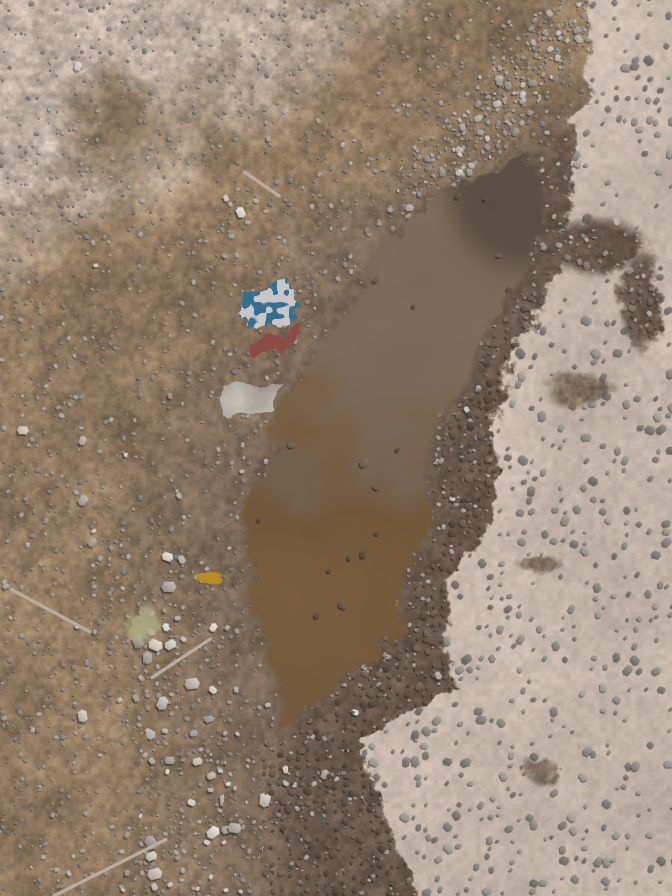
This texture is drawn by a WebGL 1 fragment shader. Its source:

```glsl
precision highp float;
// Muddy puddle between a dirt track and a broken slab, from above.
// Knotted outlines bend the banks, noise colours the ground,
// and hashed cells scatter faceted gravel.
uniform vec2 u_resolution;

const vec3 SOIL = vec3(.555, .468, .372);
const vec3 DUST = vec3(.735, .675, .625);
const vec3 DAMP = vec3(.475, .405, .345);
const vec3 MUD = vec3(.405, .34, .29);
const vec3 WATER = vec3(.475, .41, .35);
const vec3 SILT = vec3(.455, .35, .235);
const vec3 SLAB = vec3(.765, .708, .66);
const vec3 STONE = vec3(.68, .655, .625);
const vec2 LIGHT = vec2(.6, -.8);
const float GRAIN = .3;

float hash(vec2 p) {
  vec3 q = fract(p.xyx * .1031);
  q += dot(q, q.yzx + 33.33);
  return fract((q.x + q.y) * q.z);
}
float noise(vec2 p) {
  vec2 i = floor(p), f = fract(p), e = vec2(1, 0);
  f *= f * (3. - 2. * f);
  return mix(mix(hash(i), hash(i + e), f.x),
    mix(hash(i + e.yx), hash(i + 1.), f.x), f.y);
}
float fbm(vec2 p) {
  float sum = 0., amp = .52;
  for (int i = 0; i < 5; i++) {
    sum += amp * noise(p);
    p = mat2(1.6, 1.2, -1.2, 1.6) * p + 7.3;
    amp *= .5;
  }
  return sum;
}
vec2 turn(vec2 v, float a) { return mat2(cos(a), -sin(a), sin(a), cos(a)) * v; }
float fill(float d) { return 1. - smoothstep(-.8, .8, d * u_resolution.y); }
float knot(float v, float to, float t, float a, float b) {
  return mix(v, to, clamp((t - a) / (b - a), 0., 1.));
}
float blob(vec2 p, float x, float y, float rx, float ry) {
  return 1. - smoothstep(.65, 1.15, length((p - vec2(x, y)) / vec2(rx, ry)));
}
float scrap(vec2 p, vec4 b, float a) {
  p = abs(turn(p - b.xy, a)) - b.zw;
  return fill(max(p.x, p.y));
}
float stick(vec2 p, float x, float y, float dx, float dy) {
  vec2 v = vec2(dx, dy), q = p - vec2(x, y);
  return fill(length(q - v * clamp(dot(q, v) / dot(v, v), 0., 1.)) - .0018);
}

// Outlines: horizontal position at depth t
float slabEdge(float t) {
  float x = knot(.66, .632, t, .065, .245);
  x = knot(x, .57, t, .3, .39);
  x = knot(x, .55, t, .39, .48);
  x = knot(x, .502, t, .575, .65);
  x = knot(x, .402, t, .765, .825);
  return knot(x, .467, t, .84, 1.);
}
float leftBank(float t) {
  float x = knot(.59, .45, t, .165, .24);
  x = knot(x, .323, t, .24, .44);
  x = knot(x, .275, t, .44, .56);
  return knot(x, .31, t, .67, .76);
}
float rightBank(float t) {
  float x = knot(.575, .605, t, .15, .2);
  x = knot(x, .483, t, .26, .5);
  x = knot(x, .452, t, .6, .64);
  return knot(x, .28, t, .7, .85);
}

// Faceted stones with shadows over a ground colour
float facet(vec2 v) {
  v = abs(v);
  return max(v.x * .85 + v.y * .45, v.y * 1.25);
}
vec3 gravel(vec3 col, vec2 p, float cells, float amount, vec3 tint) {
  p *= cells;
  float aa = cells / u_resolution.y;
  for (int k = 0; k < 9; k++) {
    float row = floor(float(k) / 3.);
    vec2 c = floor(p) + vec2(float(k) - row * 3., row) - 1.;
    if (hash(c) > amount) continue;
    vec2 v = p - c - .2 - .6 * vec2(hash(c + 17.), hash(c + 41.));
    float a = 6.28 * hash(c + 73.), h = hash(c + 91.), size = .15 + .31 * h * h;
    float tone = .82 + .35 * hash(c + 5.) + .3 * dot(v, LIGHT);
    col *= .6 + .4 * smoothstep(-.08, .08, facet(turn(v + LIGHT * .16, a)) - size);
    col = mix(tint * tone, col, smoothstep(-aa, aa, facet(turn(v, a)) - size));
  }
  return col;
}

void main() {
  vec2 p = gl_FragCoord.xy / u_resolution * vec2(.75, 1);
  p.y = 1. - p.y;
  float cloud = fbm(p * 9.), rough = fbm(p * 38. + 4.), fine = fbm(p * 150.);
  vec2 w = p + (rough - .5) * vec2(.035, .02) + vec2(fine - .5, 0) * .012;
  float left = w.x - leftBank(w.y), right = w.x - rightBank(w.y);
  float rim = w.x - slabEdge(w.y);

  // Dusty track, damp bank and mud
  float dust = 1. - p.x / .43 - p.y / .247 + (cloud - .5) * 1.3;
  vec3 col = mix(SOIL * (.83 + .34 * cloud), DUST, smoothstep(-.25, .45, dust));
  col = mix(col, DAMP, .8 * smoothstep(-.19, -.02, left) * smoothstep(.06, .26, p.y));
  col = mix(col, MUD, smoothstep(-.02, .035, left) * smoothstep(.04, .22, p.y));
  col *= 1. + GRAIN * (1.5 * fine + rough - 1.25);

  // Gravel trail, upper heap and wet rubble
  float trail = (p.x - .17 - .06 * sin(p.y * 9.)) / .075;
  trail = exp(-trail * trail) * smoothstep(.45, .85, p.y);
  float heap = 1. - smoothstep(.015, .065, abs(p.x - .66 + .9 * p.y));
  heap *= 1. - smoothstep(.18, .26, p.y);
  float rubble = smoothstep(0., .02, right) * smoothstep(.22, .4, p.y);
  col = gravel(col, p, 150., .16 + .5 * heap + .2 * trail, STONE * .88);
  col = gravel(col, p + 3., 62., .025 + .36 * trail, STONE * 1.1);
  col = gravel(col, p + 9., 100., .7 * max(heap, rubble), mix(STONE, MUD, rubble));

  // Still water, silty below
  float silt = smoothstep(.43, .54, p.y + (cloud - .5) * .25 - .15 * (p.x - .38));
  vec3 water = mix(WATER, SILT, silt) * (.94 + .12 * cloud);
  water *= 1. - .25 * blob(p, .58, .2, .09, .11);
  water = gravel(water, p + 13., 75., .035, MUD);
  col = mix(col, water, smoothstep(-.003, .008, min(left, -right)));

  // Slab with aggregate, stains and a broken gap
  vec3 slab = SLAB * (.9 + .2 * cloud) * (1. + GRAIN * .6 * (fine - .5));
  slab = gravel(slab, p + 21., 85., .3, STONE * .83);
  float stain = blob(w, .648, .438, .042, .02) + blob(w, .607, .862, .018, .018);
  stain += blob(w, .6, .628, .026, .01);
  slab = mix(slab, DAMP * (.6 + .8 * fine), .85 * stain);
  float gap = max(blob(w, .665, .275, .055, .034), blob(w, .715, .335, .02, .06));
  col = mix(col, slab, smoothstep(-.002, .004, rim) * (1. - gap));

  // Wrappers, pale sheet, leaves and twigs
  vec3 foil = mix(vec3(.78), vec3(.22, .43, .56), smoothstep(.5, .58, noise(p * 150.)));
  col = mix(col, foil, scrap(w, vec4(.302, .34, .031, .021), -.12));
  col = mix(col, vec3(.54, .3, .27), scrap(w, vec4(.308, .38, .033, .008), -.38));
  col = mix(col, STONE * (.8 + .4 * rough), scrap(w, vec4(.28, .446, .031, .019), -.08));
  col = mix(col, vec3(.68, .68, .52), .8 * blob(w, .163, .698, .02, .024));
  col = mix(col, vec3(.72, .55, .16), blob(w, .228, .642, .016, .007));
  float twig = stick(p, .013, .658, .087, .047) + stick(p, .06, 1., .125, -.063);
  twig += stick(p, .17, .756, .065, -.043) + stick(p, .273, .192, .039, .027);
  col = mix(col, DUST, min(twig, 1.));
  gl_FragColor = vec4(col, 1);
}
```
